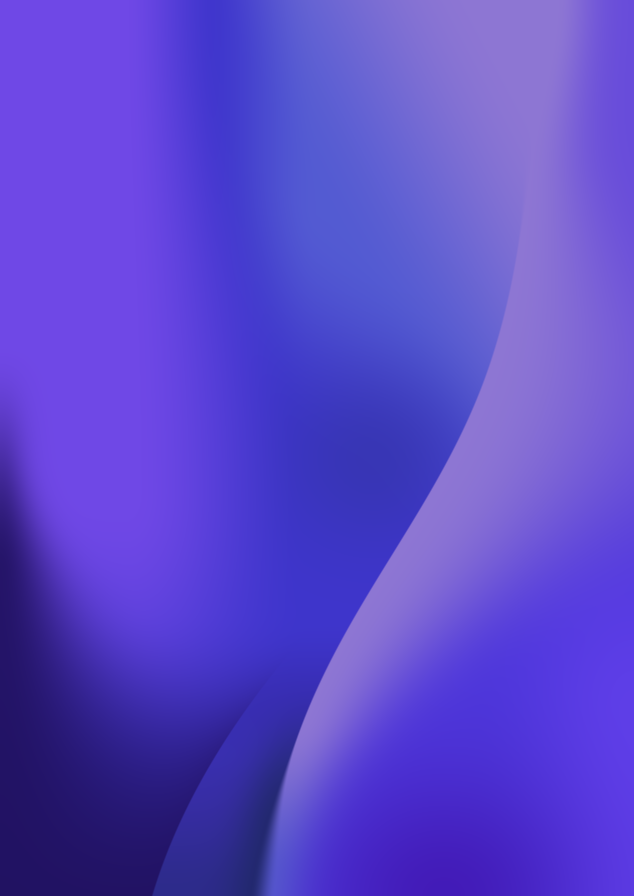
This background is drawn by a Shadertoy shader. Its source:

```glsl
const vec3 INDIGO = vec3(0.245, 0.208, 0.800);
const vec3 VIOLET = vec3(0.437, 0.282, 0.902);
const vec3 BLUE   = vec3(0.325, 0.355, 0.825);
const vec3 LILAC  = vec3(0.553, 0.462, 0.828);
const vec3 NAVY   = vec3(0.210, 0.208, 0.685);
const vec3 SHADOW = vec3(0.130, 0.070, 0.385);
const vec3 TEAL   = vec3(0.120, 0.155, 0.400);
const vec3 PETAL  = vec3(0.215, 0.175, 0.640);
const vec3 ROYAL  = vec3(0.305, 0.215, 0.860);
const vec3 MAUVE  = vec3(0.405, 0.295, 0.855);
const vec3 DEEP   = vec3(0.260, 0.105, 0.720);
const vec3 GLOW   = vec3(0.370, 0.245, 0.910);
const vec3 PERIWINKLE = vec3(0.335, 0.340, 0.800);

const float FOLD_CENTER = 0.61;
const float FOLD_SWING  = 0.22;
const float FOLD_HEIGHT = 0.385;
const float FOLD_LENGTH = 0.27;
const float RIBBON_MIN  = 0.06;
const float RIBBON_GAIN = 0.20;

float bell(float x) { return exp(-x * x); }

float spot(vec2 p, vec2 center, vec2 radius) {
    vec2 q = (p - center) / radius;
    return exp(-dot(q, q));
}

float fall(float low, float high, float x) {
    return 1.0 - smoothstep(low, high, x);
}

// Horizontal position of the main S-shaped fold
float foldX(float y) {
    return FOLD_CENTER + FOLD_SWING * tanh((y - FOLD_HEIGHT) / FOLD_LENGTH)
         + 0.02 * smoothstep(0.1, 0.6, y) + 0.03 * smoothstep(0.8, 1.0, y);
}

// Horizontal position of the small lower crease
float creaseX(float y) { return 0.24 + 0.42 * y + 1.4 * y * y; }

vec3 leftSheet(vec2 p, float fold, float pixel) {
    // Pale light from the upper right
    float rise = p.y + 0.6 * (p.x - 0.52);
    float blue = smoothstep(0.32, 0.50, p.x) * smoothstep(0.48, 0.75, rise);
    float lilac = smoothstep(0.33, 0.75, p.x + 0.75 * (p.y - 1.0));
    vec3 color = mix(INDIGO, BLUE, blue);
    color = mix(color, LILAC, lilac);
    color = mix(color, NAVY, 0.8 * spot(p, vec2(0.59, 0.49), vec2(0.15, 0.10)));

    // Violet band
    float lower = fall(0.45, 1.0, p.y);
    float bandEdge = 0.27 + 0.07 * lower;
    float bandSoft = 0.08 + 0.06 * lower;
    float band = fall(bandEdge - bandSoft, bandEdge + bandSoft, p.x);
    color = mix(color, VIOLET, band * smoothstep(0.08, 0.45, p.y));

    // Shadows at the left side and the bottom
    float sideWidth = 0.04 + 0.16 * fall(0.1, 0.5, p.y);
    float side = bell(p.x / sideWidth) * fall(0.36, 0.62, p.y);
    color = mix(color, SHADOW, 0.95 * side);
    color = mix(color, SHADOW, fall(-0.03, 0.32, p.y));

    // Inner petal between the crease and the fold
    float offset = p.x - creaseX(p.y);
    float creaseFade = fall(0.14, 0.30, p.y);
    color = mix(color, SHADOW, 0.45 * exp(min(offset, 0.0) / 0.06) * creaseFade);
    vec3 petal = mix(PETAL, INDIGO, smoothstep(0.08, 0.28, p.y));
    petal = mix(petal, TEAL, 0.4 * fall(0.0, 0.12, p.y));
    float nearFold = bell((p.x - fold) / 0.055) * fall(0.08, 0.26, p.y);
    petal = mix(petal, TEAL, 0.85 * nearFold);
    return mix(color, petal, smoothstep(-pixel, pixel, offset) * creaseFade);
}

vec3 rightSheet(vec2 p, float fold) {
    vec3 color = mix(ROYAL, MAUVE, smoothstep(0.25, 0.65, p.y));
    color = mix(color, GLOW, smoothstep(0.75, 1.0, p.x) * fall(0.2, 0.45, p.y));
    color = mix(color, DEEP, spot(p, vec2(0.70, 0.0), vec2(0.21, 0.13)));

    // Lit ribbon along the fold
    float width = RIBBON_MIN + RIBBON_GAIN * bell((p.y - 0.48) / 0.24);
    float ribbon = bell(max(p.x - fold, 0.0) / width);
    vec3 light = mix(PERIWINKLE, LILAC, smoothstep(0.02, 0.20, p.y));
    return mix(color, light, ribbon);
}

void mainImage(out vec4 fragColor, in vec2 fragCoord) {
    vec2 p = fragCoord / iResolution.xy;
    float pixel = 1.2 / iResolution.x;
    float fold = foldX(p.y);

    // The fold softens toward the top and slightly at the bottom
    float softness = pixel + 0.025 * smoothstep(0.72, 1.0, p.y)
                   + 0.018 * fall(0.0, 0.18, p.y);
    float cover = smoothstep(-softness, softness, p.x - fold);
    vec3 color = mix(leftSheet(p, fold, pixel), rightSheet(p, fold), cover);
    fragColor = vec4(color, 1.0);
}
```
